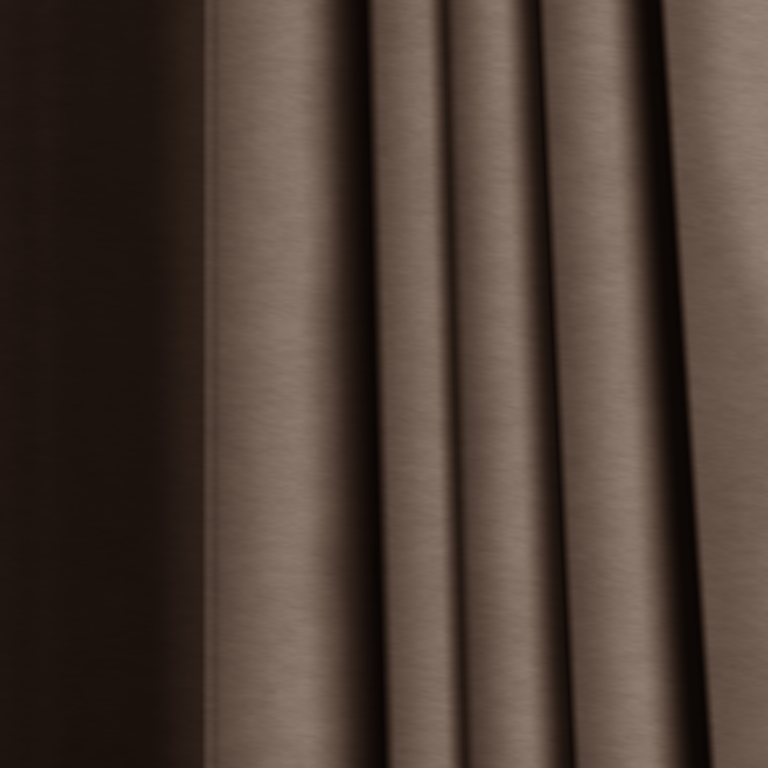
Give the GLSL for this texture, as a Shadertoy shader.

```glsl
// Brown draped curtain: soft vertical folds beside a dark, shadowed panel.

float hash(vec2 p) {
    return fract(sin(dot(p, vec2(127.1, 311.7))) * 43758.5453);
}

float valueNoise(vec2 p) {
    vec2 cell = floor(p);
    vec2 f = fract(p);
    f = f * f * (3.0 - 2.0 * f);
    float low = mix(hash(cell), hash(cell + vec2(1, 0)), f.x);
    float high = mix(hash(cell + vec2(0, 1)), hash(cell + vec2(1, 1)), f.x);
    return mix(low, high, f.y);
}

float fbm(vec2 p) {
    float sum = 0.0;
    float amplitude = 0.5;
    for (int i = 0; i < 4; i++) {
        sum += amplitude * valueNoise(p);
        p = p * 2.03 + 17.3;
        amplitude *= 0.5;
    }
    return sum;
}

// Gaussian band around a centre line.
float band(float x, float centre, float width) {
    float d = (x - centre) / width;
    return exp(-d * d);
}

// Tone across one fold. span: left and right edge; tones: start, crest, shade;
// fall: where the crest ends and where its shade is reached, from 0 to 1.
float fold(float x, vec2 span, vec3 tones, vec2 fall, float edgeWidth) {
    float u = (x - span.x) / (span.y - span.x);
    float lit = mix(tones.x, tones.y, smoothstep(0.0, fall.x, u));
    lit = mix(lit, tones.z, smoothstep(fall.x, fall.y, u));
    float leftEdge = smoothstep(-0.5, 0.8, (x - span.x) / edgeWidth);
    return lit * leftEdge * (1.0 - smoothstep(0.94, 1.04, u));
}

// Shadowed panel at the left, fading downward and warming near its edge.
float shadowPanel(vec2 uv) {
    float tone = mix(0.18, 0.215, uv.y);
    tone += 0.03 * band(uv.x, 0.0, 0.03) + 0.02 * band(uv.x, 0.06, 0.02);
    tone += 0.12 * smoothstep(0.19, 0.262, uv.x);
    return tone * (1.0 - smoothstep(0.262, 0.28, uv.x));
}

float curtainTone(vec2 uv) {
    float x = uv.x;
    float drop = 1.0 - uv.y;

    // Creases lean to the right as they hang.
    float crease1 = mix(0.479, 0.504, drop);
    float crease2 = mix(0.577, 0.604, drop);
    float crease3 = mix(0.701, 0.747, drop);
    float crease4 = mix(0.860, 0.925, drop);

    float tone = max(0.08, shadowPanel(uv));

    // Wide fold with a ragged half shadow and a stitched hem.
    float ragged = x + 0.016 * (fbm(vec2(x * 5.0, uv.y * 7.0)) - 0.47)
        * smoothstep(0.30, 0.38, x);
    float wide = fold(ragged, vec2(0.260, crease1 + 0.003),
        vec3(0.58, 0.94, 0.46), vec2(0.55, 0.84), 0.016);
    wide *= 1.0 - 0.10 * band(x, 0.281, 0.005);
    wide *= 1.0 - 0.82 * smoothstep(crease1 - 0.065, crease1 - 0.002, x);
    tone = max(tone, wide);

    // Three narrow folds.
    tone = max(tone, fold(x, vec2(crease1, crease2 + 0.004),
        vec3(0.61, 0.90, 0.27), vec2(0.72, 1.0), 0.018));
    tone = max(tone, fold(x, vec2(crease2, crease3),
        vec3(0.50, 0.94, 0.20), vec2(0.60, 0.96), 0.024));
    tone = max(tone, fold(x, vec2(crease3, crease4),
        vec3(0.59, 0.95, 0.09), vec2(0.54, 0.91), 0.015));
    tone = max(tone, 0.27 * band(x, crease2, 0.016));

    // Right fold with a slanted sheen.
    float right = fold(x, vec2(crease4, crease4 + 0.5),
        vec3(0.68, 0.84, 0.80), vec2(0.26, 0.8), 0.014);
    float slant = uv.x - mix(1.06, 0.91, smoothstep(0.3, 0.9, uv.y));
    float sheen = smoothstep(-0.03, 0.05, slant);
    right *= 1.0 + 0.20 * sheen * smoothstep(0.4, 0.65, uv.y);
    return max(tone, right);
}

// Woven grain: short strands running across, over a soft mottle.
float weave(vec2 uv) {
    float slope = uv.y + 0.08 * uv.x;
    float strands = fbm(vec2(uv.x * 40.0, slope * 125.0)) - 0.47;
    float fibres = valueNoise(vec2(uv.x * 110.0, slope * 300.0)) - 0.5;
    float mottle = fbm(uv * vec2(14.0, 18.0)) - 0.47;
    return 0.10 * strands + 0.04 * fibres + 0.08 * mottle;
}

// Shadows turn warmer than the lit cloth.
vec3 clothColour(float tone) {
    vec3 bright = vec3(0.56, 0.485, 0.44);
    return bright * pow(vec3(max(tone, 0.0)), vec3(1.0, 1.17, 1.29));
}

void mainImage(out vec4 fragColor, in vec2 fragCoord) {
    vec2 uv = fragCoord / iResolution.xy;
    float tone = curtainTone(uv) * (1.0 + weave(uv));
    fragColor = vec4(clothColour(tone), 1.0);
}
```
